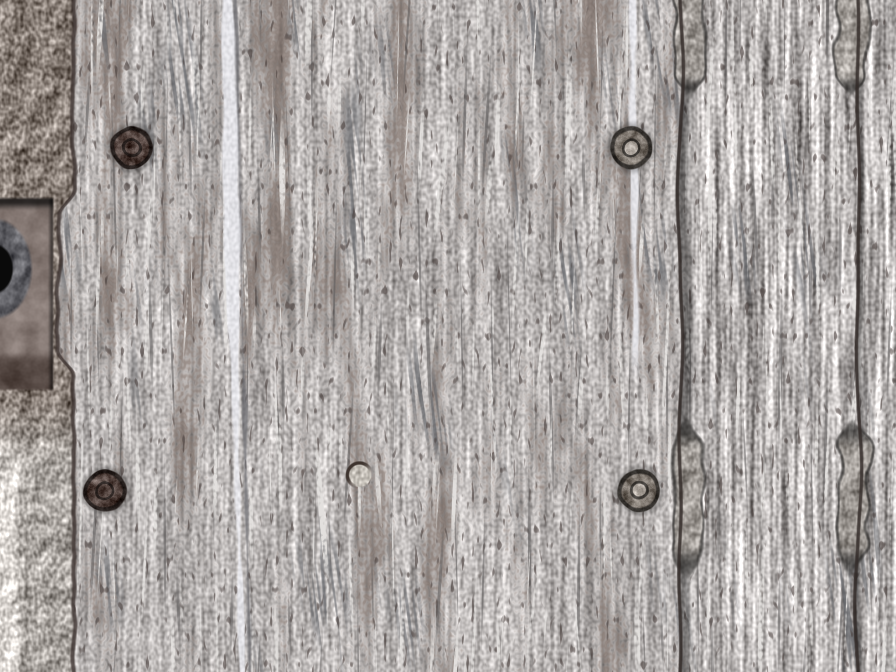
A WebGL 1 fragment shader for this texture:

```glsl
precision highp float;
uniform vec2 u_resolution;

float hash(vec2 p) {
  vec3 q = fract(p.xyx * 0.1031);
  q += dot(q, q.yzx + 33.33);
  return fract((q.x + q.y) * q.z);
}

float cornerSlope(vec2 cell, vec2 offset) {
  float angle = 6.2832 * hash(cell);
  return dot(vec2(cos(angle), sin(angle)), offset);
}

// Gradient noise, about -0.7 to 0.7
float noise(vec2 p) {
  vec2 i = floor(p), f = p - i, e = vec2(1.0, 0.0);
  vec2 u = f * f * f * (f * (f * 6.0 - 15.0) + 10.0);
  return mix(mix(cornerSlope(i, f), cornerSlope(i + e, f - e), u.x),
             mix(cornerSlope(i + e.yx, f - e.yx), cornerSlope(i + 1.0, f - 1.0), u.x), u.y);
}

float fbm(vec2 p) {
  float sum = 0.0, amp = 1.0;
  for (int i = 0; i < 4; i++) {
    sum += amp * noise(p);
    p = p * 2.07 + 17.3;
    amp *= 0.55;
  }
  return sum;
}

// Tapered, slightly slanted strokes, one per cell
float scratches(vec2 p, vec2 cells, float width, float slant, float seed) {
  vec2 q = p * cells;
  float mask = 0.0, soft = cells.x / u_resolution.y;
  for (int i = -1; i <= 1; i++) {
    float column = floor(q.x) + float(i);
    float y = q.y + 7.0 * hash(vec2(column, seed));
    vec2 id = vec2(column, floor(y) + seed);
    float t = fract(y), reach = mix(0.4, 1.0, hash(id + 5.0));
    float tilt = slant * (hash(id + 9.0) - 0.4) * cells.x / cells.y;
    float x = q.x - column - hash(id + 2.0) - tilt * (t - 0.5);
    float taper = smoothstep(0.0, 0.3, t) * smoothstep(reach, reach * 0.5, t);
    float w = width * cells.x * taper * hash(id + 13.0);
    mask = max(mask, smoothstep(w + soft, w - soft * 0.3, abs(x)) * taper);
  }
  return mask;
}

float longStreak(vec2 p, float x, float width) {
  float d = abs(p.x - x) + 0.006 * noise(p * vec2(60.0, 9.0));
  return smoothstep(width + 0.003, width - 0.002, d);
}

float relief(vec2 p) {
  return fbm(p) - fbm(p + vec2(0.12, -0.14));
}

float span(float a, float b, float soft, float v) {
  return smoothstep(a - soft, a + soft, v) * smoothstep(b + soft, b - soft, v);
}

void main() {
  vec2 p = gl_FragCoord.xy / u_resolution.y;
  float plank = smoothstep(1.015, 1.04, p.x);
  float fine = noise(p * vec2(170.0, 6.0) + 31.0);
  float grit = noise(p * vec2(190.0, 140.0));

  // Brushed sheet
  float tone = 0.715 + 0.05 * fbm(p * vec2(5.0, 2.0));
  tone += (0.17 + 0.2 * plank) * noise(p * vec2(80.0, 3.0));
  tone += (0.2 + 0.2 * plank) * fine + 0.24 * grit + 0.15 * noise(p * vec2(120.0, 30.0));
  vec3 color = tone + vec3(0.012, -0.004, -0.01);

  // Brown stains, bluish scuffs and dark flecks
  float stain = smoothstep(0.05, 0.7, fbm(p * vec2(16.0, 2.5) + 4.0) + 0.25 * (p.y - 0.5) + 0.6 * grit);
  color = mix(color, vec3(0.44, 0.38, 0.35), 0.65 * stain * (1.0 - plank));
  vec2 sheared = vec2(p.x + 0.12 * p.y, p.y);
  float scuff = smoothstep(0.15, 0.5, noise(sheared * vec2(17.0, 4.0) + 8.0));
  scuff *= smoothstep(-0.1, 0.3, noise(sheared * vec2(150.0, 8.0)));
  color = mix(color, vec3(0.36, 0.37, 0.39), 0.7 * scuff);
  float fleck = smoothstep(0.3, 0.5, noise(p * vec2(130.0, 45.0) + 60.0));
  color = mix(color, vec3(0.28, 0.24, 0.23), 0.6 * fleck);

  // Scratches
  float dark = scratches(p, vec2(24.0, 3.0), 0.002, 0.12, 40.0);
  color = mix(color, vec3(0.37, 0.36, 0.36), 0.6 * dark);
  float light = max(scratches(p, vec2(13.0, 2.6), 0.005, 0.25, 3.0),
                    scratches(p, vec2(32.0, 4.0), 0.0025, 0.12, 21.0));
  color = mix(color, vec3(0.89, 0.88, 0.87), light * clamp(0.75 + fine + grit, 0.0, 1.0));
  float streakX = 0.36 - 0.022 * p.y;
  color = mix(color, vec3(0.4, 0.4, 0.42), 0.7 * longStreak(p, streakX + 0.012, 0.002));
  float bright = longStreak(p, streakX, 0.003 + 0.009 * span(0.5, 0.95, 0.2, p.y));
  bright = max(bright, longStreak(p, 0.951 - 0.01 * p.y, 0.004) * smoothstep(0.42, 0.5, p.y));
  color = mix(color, vec3(0.91, 0.91, 0.93) + 0.1 * grit, 0.9 * bright);

  // Two seams with welded lumps
  float lumps = relief(p * vec2(26.0, 20.0));
  for (int i = 0; i < 2; i++) {
    float side = float(i);
    float x = p.x - mix(1.012, 1.277, side) - 0.012 * noise(vec2(p.y * 5.0, side * 9.0 + 2.0));
    float groove = smoothstep(-0.003, 0.001, x) * smoothstep(0.028 - 0.016 * side, 0.002, x);
    color *= 1.0 - 0.4 * groove;
    float along = max(smoothstep(0.85, 0.89, p.y), span(0.16, 0.36, 0.03, p.y));
    float across = abs(x - 0.012 + 0.022 * side) + 0.012 * noise(p * 22.0);
    float weld = smoothstep(0.004, -0.004, across - 0.022 * along) * along;
    color = mix(color, vec3(0.63, 0.61, 0.59) + 0.35 * lumps + 0.2 * grit, weld);
    color *= 1.0 - 2.0 * weld * (1.0 - weld);
    color = mix(color, vec3(0.2, 0.17, 0.16), 0.85 * smoothstep(0.004, 0.001, abs(x)));
  }

  // Rough left border
  float edge = p.x - 0.11 + 0.025 * span(0.46, 0.7, 0.02, p.y);
  edge -= 0.014 * noise(vec2(p.y * 4.0, 3.0)) + 0.006 * noise(vec2(p.y * 22.0, 7.0));
  vec3 crust = mix(vec3(0.67, 0.65, 0.63), vec3(0.53, 0.49, 0.46), smoothstep(0.3, 0.42, p.y));
  crust += 0.4 * lumps + 0.3 * grit + 0.2 * smoothstep(0.035, 0.02, p.x) * smoothstep(0.4, 0.3, p.y);
  color = mix(color, crust, smoothstep(0.002, -0.002, edge));
  color = mix(color, vec3(0.23, 0.19, 0.18), 0.8 * smoothstep(0.005, 0.001, abs(edge)));

  // Recessed bracket with a bolt hole
  float inside = smoothstep(0.081, 0.077, p.x);
  vec3 bracket = vec3(0.52, 0.47, 0.45) + 0.12 * fbm(p * 25.0) - 0.2 * smoothstep(0.48, 0.46, p.y);
  bracket *= 1.0 - 0.7 * smoothstep(0.685, 0.7, p.y);
  bracket *= 1.0 - 0.5 * smoothstep(0.07, 0.078, p.x);
  float bolt = length((p - vec2(-0.008, 0.6)) * vec2(1.0, 0.75));
  bracket = mix(bracket, vec3(0.36, 0.36, 0.38) + 0.3 * lumps, smoothstep(0.058, 0.052, bolt));
  bracket = mix(bracket, vec3(0.04), smoothstep(0.029, 0.025, bolt));
  color = mix(color, bracket, inside * span(0.42, 0.705, 0.003, p.y));

  // Rusty rivets at four corners
  for (int i = 0; i < 4; i++) {
    float side = mod(float(i), 2.0), row = floor(float(i) / 2.0);
    vec2 center = vec2(mix(0.156 + 0.04 * row, 0.951 - 0.012 * row, side), 0.27 + 0.51 * row);
    float r = length(p - center) + 0.003 * noise(p * 40.0);
    vec3 rust = mix(vec3(0.31, 0.25, 0.23), vec3(0.46, 0.43, 0.4), side);
    rust += 0.3 * fbm(p * 65.0) + 0.25 * smoothstep(0.012, 0.009, r) * side;
    rust *= 1.0 - 0.55 * smoothstep(0.005, 0.002, abs(r - 0.029));
    rust *= 1.0 - 0.5 * smoothstep(0.003, 0.001, abs(r - 0.012));
    color *= 1.0 - 0.25 * smoothstep(0.042, 0.03, r);
    color = mix(color, rust, smoothstep(0.033, 0.03, r));
  }

  // Empty pale hole
  vec2 h = p - vec2(0.535, 0.293);
  float rim = length(h);
  color = mix(color, vec3(0.77, 0.75, 0.72) + 0.3 * grit, smoothstep(0.019, 0.016, rim));
  float shade = smoothstep(-0.02, 0.015, h.y - h.x);
  color = mix(color, vec3(0.24, 0.2, 0.18), shade * smoothstep(0.004, 0.001, abs(rim - 0.018)));

  gl_FragColor = vec4(clamp(color, 0.0, 1.0), 1.0);
}
```
